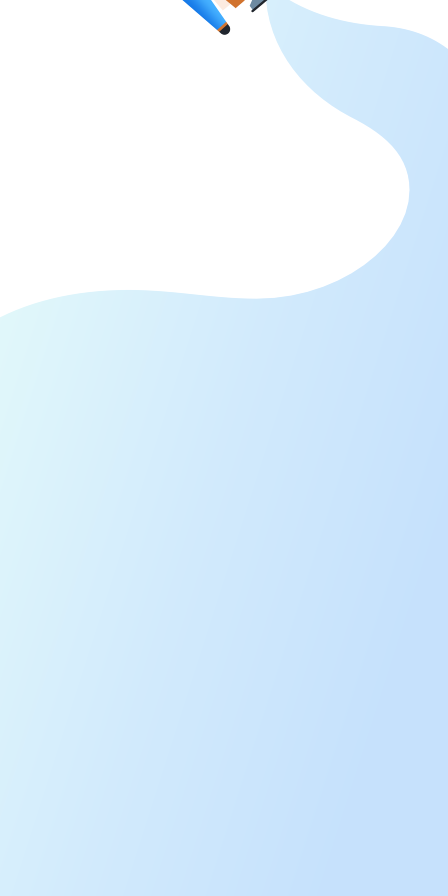
This background is drawn by a WebGL 1 fragment shader. Its source:

```glsl
precision highp float;
// A pale blue diagonal gradient under a white wavy blob and a white corner wave,
// both outlined by Bezier curves and filled by even-odd crossings and distance.
// A few small coloured parts hang from the top edge.

#define GRID vec2(384.0, 768.0)      // design units across the canvas
#define CURVE_STEPS 14
#define SKY_LIGHT vec3(0.872, 0.962, 0.982)
#define SKY_MID vec3(0.822, 0.918, 0.990)
#define SKY_DEEP vec3(0.775, 0.883, 0.990)
#define SKY_SLANT 0.32               // downward share of the gradient
#define BLUE_DARK vec3(0.09, 0.48, 0.91)
#define BLUE_LIGHT vec3(0.27, 0.69, 1.0)
#define ORANGE vec3(0.82, 0.45, 0.18)
#define PEACH vec3(0.99, 0.92, 0.88)
#define SLATE vec3(0.43, 0.54, 0.63)
#define INK vec3(0.13, 0.15, 0.18)

uniform vec2 u_resolution;

// Outline state: x = nearest squared distance, y = +1 outside, -1 inside.
void edge(vec2 p, vec2 a, vec2 b, inout vec2 state) {
  vec2 e = b - a, w = p - a;
  vec2 gap = w - e * clamp(dot(w, e) / dot(e, e), 0.0, 1.0);
  state.x = min(state.x, dot(gap, gap));
  if ((a.y > p.y) != (b.y > p.y) && p.x < a.x + e.x * w.y / e.y) state.y = -state.y;
}

void curve(vec2 p, vec2 a, vec2 b, vec2 c, vec2 d, inout vec2 state) {
  vec2 last = a;
  for (int i = 1; i <= CURVE_STEPS; i++) {
    float t = float(i) / float(CURVE_STEPS), u = 1.0 - t;
    vec2 next = u * u * u * a + 3.0 * u * t * (u * b + t * c) + t * t * t * d;
    edge(p, last, next, state);
    last = next;
  }
}

float signedDistance(vec2 state) {
  return state.y * sqrt(state.x);
}

float quad(vec2 p, vec2 a, vec2 b, vec2 c, vec2 d) {
  vec2 state = vec2(1e6, 1.0);
  edge(p, a, b, state);
  edge(p, b, c, state);
  edge(p, c, d, state);
  edge(p, d, a, state);
  return signedDistance(state);
}

// White areas; their closing edges lie outside the canvas.
float whiteShapes(vec2 p) {
  vec2 state = vec2(1e6, 1.0);
  // Large blob
  curve(p, vec2(0, 272), vec2(32, 256), vec2(70, 248.5), vec2(110, 248.5), state);
  curve(p, vec2(110, 248.5), vec2(150, 248.5), vec2(182, 256), vec2(220, 256), state);
  curve(p, vec2(220, 256), vec2(291, 256), vec2(351, 210), vec2(351, 163), state);
  curve(p, vec2(351, 163), vec2(351, 132), vec2(328, 114), vec2(300, 100), state);
  curve(p, vec2(300, 100), vec2(262, 80), vec2(232, 45), vec2(228, 0), state);
  edge(p, vec2(228, 0), vec2(226, -20), state);
  edge(p, vec2(226, -20), vec2(-20, -20), state);
  edge(p, vec2(-20, -20), vec2(-20, 282), state);
  edge(p, vec2(-20, 282), vec2(0, 272), state);
  // Corner wave
  curve(p, vec2(248, 0), vec2(272, 14), vec2(300, 21), vec2(330, 22.5), state);
  curve(p, vec2(330, 22.5), vec2(350, 24), vec2(368, 30), vec2(384, 42), state);
  edge(p, vec2(384, 42), vec2(400, 52), state);
  edge(p, vec2(400, 52), vec2(400, -20), state);
  edge(p, vec2(400, -20), vec2(232, -12), state);
  edge(p, vec2(232, -12), vec2(248, 0), state);
  return signedDistance(state);
}

vec3 skyColor(vec2 p) {
  float s = p.x / GRID.x + SKY_SLANT * (p.y / GRID.x - 0.99);
  vec3 color = mix(SKY_LIGHT, SKY_MID, clamp(s / 0.5, -0.2, 1.0));
  return mix(color, SKY_DEEP, clamp((s - 0.5) / 0.55, 0.0, 1.0));
}

void paint(inout vec3 color, vec3 ink, float dist, float pixel) {
  color = mix(color, ink, 1.0 - smoothstep(-0.6 * pixel, 0.6 * pixel, dist));
}

void main() {
  // Design grid, measured downwards from the top edge
  vec2 uv = gl_FragCoord.xy / u_resolution;
  vec2 p = vec2(uv.x, 1.0 - uv.y) * GRID;
  float pixel = GRID.x / u_resolution.x;

  vec3 color = skyColor(p);
  paint(color, vec3(1.0), whiteShapes(p), pixel);

  // Peach and orange corners
  paint(color, PEACH, quad(p, vec2(180, -4), vec2(196, -4), vec2(197, 4), vec2(191, 9)), pixel);
  paint(color, ORANGE, quad(p, vec2(191, -2), vec2(212, -2), vec2(209, 1), vec2(202, 7)), pixel);

  // Slate plate with a dark rim
  paint(color, SLATE, quad(p, vec2(217, -2), vec2(230, -2), vec2(217, 9), vec2(214, 5)), pixel);
  vec2 rim = vec2(1e6, 1.0);
  edge(p, vec2(216.5, 9.5), vec2(229, -1), rim);
  paint(color, INK, sqrt(rim.x) - 1.0, pixel);

  // Tapered blue limb with an orange band and a dark tip
  vec2 root = vec2(161, -10), axis = vec2(31.5, 35);
  float along = dot(p - root, axis) / dot(axis, axis);
  float t = clamp(along, 0.0, 1.0);
  float limb = length(p - root - axis * t) - mix(10.7, 4.8, t);
  float side = dot(p - root, normalize(vec2(axis.y, -axis.x)));
  vec3 limbColor = mix(BLUE_DARK, BLUE_LIGHT, smoothstep(-9.0, 7.0, side));
  float bandEdge = length(axis);
  paint(limbColor, ORANGE, (0.92 - along) * bandEdge, pixel);
  paint(limbColor, INK, (0.97 - along) * bandEdge, pixel);
  paint(color, limbColor, limb, pixel);

  gl_FragColor = vec4(color, 1.0);
}
```
